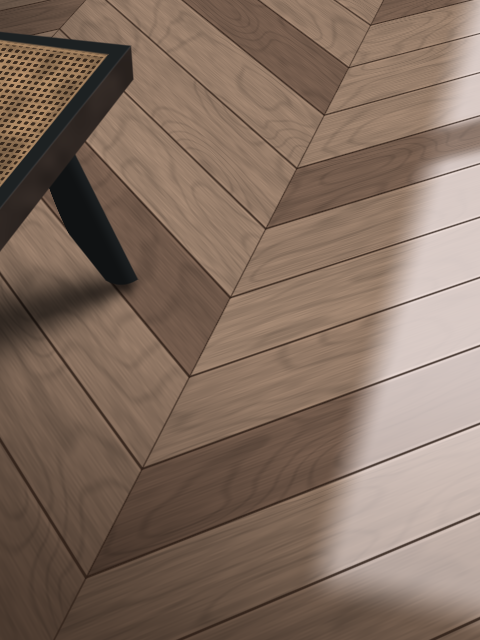
A Shadertoy shader for this texture:

```glsl
// Chevron walnut floor in perspective, with a cane stool at left and a sun patch at right.
#define HORIZON vec2(1.604, 2.896)  // vanishing point of the spines
#define PLANKS 31.06                // plank density along a spine
#define PLANK_SHIFT 11.23
#define COLUMN_WIDTH 0.397
#define SEAM 0.013                  // half width, in plank widths
#define LIGHT_WOOD vec3(0.585, 0.487, 0.412)
#define DARK_WOOD vec3(0.435, 0.345, 0.288)
#define SEAM_COLOR vec3(0.16, 0.105, 0.075)
#define SUN_COLOR vec3(0.90, 0.852, 0.842)
#define FRAME_COLOR vec3(0.085, 0.095, 0.10)
#define CANE_COLOR vec3(0.62, 0.49, 0.36)
#define CANE_CELLS vec2(16.0, 25.0)

float hash(vec2 p) {
    return fract(sin(dot(p, vec2(127.1, 311.7))) * 43758.5);
}

float noise(vec2 p) {
    vec2 i = floor(p), f = fract(p);
    f = f * f * (3.0 - 2.0 * f);
    return mix(mix(hash(i), hash(i + vec2(1, 0)), f.x),
               mix(hash(i + vec2(0, 1)), hash(i + vec2(1, 1)), f.x), f.y);
}

// Signed distance to the line a-b, negative on its right
float side(vec2 p, vec2 a, vec2 b) {
    vec2 d = normalize(b - a);
    return dot(p - a, vec2(-d.y, d.x));
}

float segment(vec2 p, vec2 a, vec2 b) {
    vec2 d = b - a;
    return length(p - a - d * clamp(dot(p - a, d) / dot(d, d), 0.0, 1.0));
}

float fill(float d, float soft) {
    return 1.0 - smoothstep(-soft, soft, d);
}

// Wood brightness; g runs along and across the plank
float woodGrain(vec2 g, float seed) {
    g += vec2(seed * 37.0, seed * 11.0);
    float rings = noise(g * vec2(0.5, 1.9)) * 7.0 + noise(g * vec2(2.0, 5.0)) * 0.5;
    float ringLine = smoothstep(0.55, 1.0, abs(fract(rings) * 2.0 - 1.0));
    float streak = noise(g * vec2(0.9, 11.0)) - 0.5;
    float pores = noise(g * vec2(4.0, 55.0)) - 0.5;
    return 1.03 - 0.09 * ringLine + 0.10 * streak + 0.11 * pores;
}

vec3 floorColor(vec2 p) {
    // Project to the floor: s runs across the columns, depth along them
    float depth = 1.0 / (HORIZON.y - p.y);
    float s = (p.x - HORIZON.x) * depth + 0.515;
    float beyond = min(s + COLUMN_WIDTH, 0.0);
    float zigzag = s > 0.0 ? -s / 5.653 : max(s, -COLUMN_WIDTH) / 3.154 - beyond / 5.653;
    float n = PLANKS * (depth + zigzag) - PLANK_SHIFT;
    float plank = floor(n);
    float column = s > 0.0 ? 0.0 : (beyond < 0.0 ? 2.0 : 1.0);

    // Every fourth plank is dark; each also varies a little
    float seed = hash(vec2(plank + 20.0, column * 7.0 + 3.0));
    float dark = 1.0 - step(0.5, mod(plank + 2.0 * column, 4.0));
    vec3 wood = mix(LIGHT_WOOD, DARK_WOOD, clamp(dark * 0.85 + seed * 0.3, 0.0, 1.0));
    wood *= woodGrain(vec2(abs(s) * 17.0, n), seed);

    // Room light falls off toward the lower left and the far corner
    wood *= mix(vec3(0.52, 0.49, 0.47), vec3(1.0), smoothstep(0.0, 0.9, p.y + 0.5 * p.x));
    wood *= 0.7 + 0.3 * smoothstep(0.0, 0.25, length(p - vec2(0.0, 1.333)));

    // Sun patch, crossed by a soft shadow band
    float sun = smoothstep(-0.035, 0.055, p.x - 0.62 - 0.267 * p.y);
    sun *= smoothstep(-0.05, 0.06, p.y - 0.12 + 0.2 * (p.x - 0.66));
    float band = abs(p.y - 1.04 - 0.25 * (p.x - 0.95));
    sun *= mix(0.25, 1.0, smoothstep(0.015, 0.05, band));
    wood = mix(wood, SUN_COLOR, sun * mix(0.58, 0.84, smoothstep(0.1, 0.65, p.y)));

    // Seams between planks and along the spines
    float aa = fwidth(n), gap = abs(fract(n + 0.5) - 0.5);
    wood *= 1.0 + 0.08 * fill(abs(gap - 2.5 * SEAM) - SEAM, aa);
    wood = mix(wood, SEAM_COLOR, 0.8 * fill(gap - SEAM, aa * 0.7));
    float spine = min(abs(s), abs(s + COLUMN_WIDTH));
    wood = mix(wood, SEAM_COLOR, 0.6 * fill(spine - 0.0007, depth / iResolution.x));

    // Shadow of the stool leg
    float spread = mix(0.075, 0.022, clamp(p.x / 0.25, 0.0, 1.0));
    float shadow = segment(p, vec2(0.26, 0.742), vec2(-0.05, 0.645)) / spread;
    return wood * (1.0 - 0.62 * exp(-shadow * shadow));
}

vec3 addStool(vec3 color, vec2 p, float px) {
    // Tapered leg with a rounded foot
    float toe = p.x - 0.252, foot = 0.74 + 9.0 * toe * toe - p.y;
    float shin = side(p, vec2(0.165, 0.995), vec2(0.283, 0.760));
    float leg = max(shin, side(p, vec2(0.222, 0.747), vec2(0.087, 0.917)));
    leg = max(max(leg, foot), p.y - 1.05);
    color = mix(color, FRAME_COLOR * (0.75 + 0.5 * smoothstep(-0.03, 0.0, shin)), fill(leg, px));

    // Seat frame: top face and lighter side face
    vec2 corner = vec2(0.273, 1.238), lower = vec2(0.278, 1.168);
    float seat = max(side(p, vec2(0.0, 1.267), corner), side(p, corner, lower));
    seat = max(seat, side(p, lower, vec2(0.0, 0.809)));
    float rim = side(p, corner, vec2(0.0, 0.899));
    vec3 sideFace = vec3(0.17, 0.14, 0.125) * (0.8 + 0.4 * noise(p * vec2(30.0, 25.0)));
    vec3 frame = mix(sideFace, FRAME_COLOR * 1.35, fill(rim, px));
    frame += 0.07 * fill(abs(rim) - 0.0015, px);

    // Cane weave on a skewed lattice inside the frame
    vec2 q = inverse(mat2(-0.226, 0.03, -0.226, -0.277)) * (p - vec2(0.226, 1.22));
    vec2 cell = abs(fract(q * CANE_CELLS) - 0.5);
    float hole = 1.0 - smoothstep(0.22, 0.36, max(cell.x, cell.y) * 0.6 + length(cell) * 0.4);
    vec3 cane = CANE_COLOR * (0.72 + 0.4 * noise(q * 7.0) + 0.12 * hash(floor(q * CANE_CELLS)));
    cane = mix(cane, vec3(0.17, 0.12, 0.085), 0.88 * hole);
    float inner = min(q.x, q.y) * 0.25;
    cane = mix(cane, CANE_COLOR * 1.05, fill(abs(inner - 0.004) - 0.002, px));
    return mix(color, mix(frame, cane, fill(-inner, px)), fill(seat, px));
}

void mainImage(out vec4 fragColor, in vec2 fragCoord) {
    vec2 p = fragCoord / iResolution.x;
    fragColor = vec4(addStool(floorColor(p), p, 1.0 / iResolution.x), 1.0);
}
```
